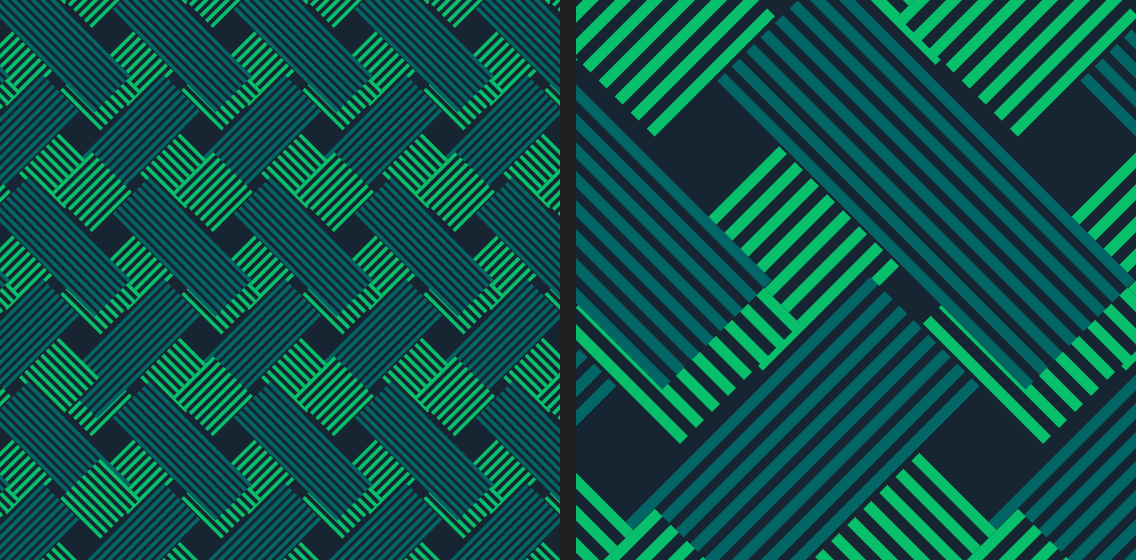
Left: the whole. Right: its middle third, enlarged.
Reproduce this pattern procedurally as a WebGL 1 fragment shader.

```glsl
precision highp float;
// Diagonal basket weave: long teal bars and square green patches, each made of
// eight stripes on a dark ground. Every part repeats on a rectangular lattice and
// is painted back to front; in one loose cell the stacking order is swapped.

uniform vec2 u_resolution;

const vec2 PERIOD = vec2(166.0, 280.0);   // the canvas is 768 units high
const vec2 BAR = vec2(141.0, 50.0);       // half length, half width
const vec2 PATCH = vec2(55.0, 55.0);
const vec3 GROUND = vec3(0.09, 0.145, 0.195);
const vec3 TEAL = vec3(0.01, 0.40, 0.40);
const vec3 GREEN = vec3(0.03, 0.75, 0.42);

// Which lattice cells a layer is painted in
const int ALL = 0;
const int REGULAR = 1;
const int LOOSE = 2;

// Stripe direction
const int FALLING = 0;
const int RISING = 1;

float coverage(float dist, float blur) {
    return clamp(0.5 - dist / blur, 0.0, 1.0);
}

// Paints one striped rectangle in every chosen cell; center is its place in the loose cell
void paint(inout vec3 color, vec2 pos, vec2 center, vec2 halfSize,
           int direction, vec3 tint, int cells) {
    float blur = 1.414 * 768.0 / u_resolution.y;
    float width = 7.3;
    float pitch = (2.0 * halfSize.y - width) / 7.0;
    vec2 nearest = floor((pos - center) / PERIOD + 0.5);

    for (int i = -1; i <= 1; i++) {
        vec2 cell = nearest + vec2(float(i), 0.0);
        bool loose = dot(abs(cell), vec2(1.0)) < 0.5;
        if ((cells == REGULAR && loose) || (cells == LOOSE && !loose)) continue;

        // Diagonal axes: x along the stripes, y across them
        vec2 d = pos - center - PERIOD * cell;
        vec2 axes = vec2(d.x + d.y, d.x - d.y);
        if (direction == RISING) axes = axes.yx;

        vec2 edge = abs(axes) - halfSize;
        float body = coverage(max(edge.x, edge.y), blur);
        float stripe = abs(mod(axes.y, pitch) - 0.5 * pitch) - 0.5 * width;
        color = mix(color, mix(GROUND, tint, coverage(stripe, blur)), body);
    }
}

void main() {
    // Units with y running downward from the top edge
    vec2 pos = vec2(gl_FragCoord.x, u_resolution.y - gl_FragCoord.y) * 768.0 / u_resolution.y;
    vec3 color = GROUND;

    // Lowest patches, mostly tucked under the bars
    paint(color, pos, vec2(182.75, 657.75), PATCH, RISING, GREEN, ALL);

    // Row of rising bars, with patches over their lower ends
    vec2 risingCap = vec2(126.0, 543.5);
    paint(color, pos, risingCap, PATCH, RISING, GREEN, LOOSE);
    paint(color, pos, vec2(179.0, 478.0), BAR, RISING, TEAL, ALL);
    paint(color, pos, vec2(81.0, 518.0), PATCH, FALLING, GREEN, ALL);
    paint(color, pos, risingCap, PATCH, RISING, GREEN, REGULAR);

    // Row of falling bars, with patches under their lower ends
    vec2 fallingCap = vec2(137.5, 684.0);
    paint(color, pos, fallingCap, PATCH, FALLING, GREEN, REGULAR);
    paint(color, pos, vec2(84.0, 618.5), BAR, FALLING, TEAL, ALL);
    paint(color, pos, fallingCap, PATCH, FALLING, GREEN, LOOSE);

    gl_FragColor = vec4(color, 1.0);
}
```
